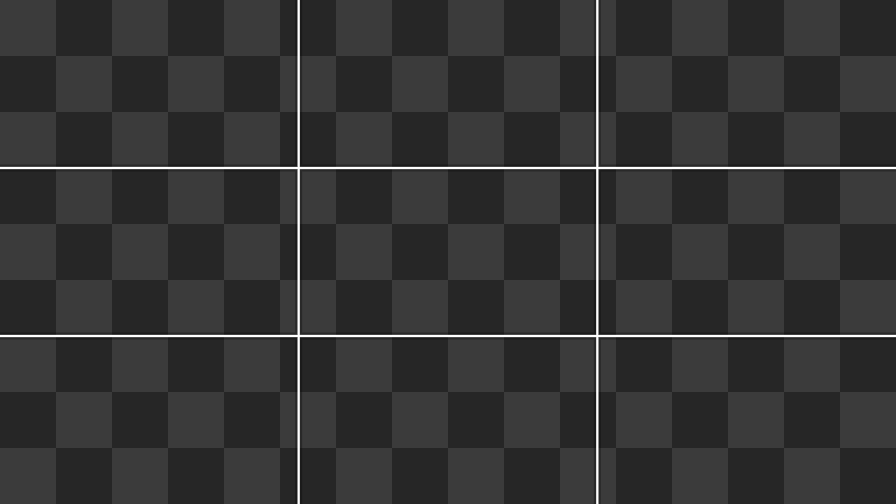
Give the GLSL for this pattern, as a WebGL 2 fragment shader.

```glsl
#version 300 es
precision highp float;
// Dark grey checkerboard, 16 by 9 squares, divided into thirds by thin white lines.

uniform vec2 u_resolution;
out vec4 outColor;

const float ROWS = 9.0;
const float THIRDS = 3.0;
const float LINE_WIDTH = 0.00463;   // in canvas heights
const float FRINGE_WIDTH = 0.0139;  // dark edging, lines included
const float FRINGE_SHADE = 0.70;

const vec3 DARK_SQUARE = vec3(0.149);
const vec3 LIGHT_SQUARE = vec3(0.231);
const vec3 LINE_COLOR = vec3(1.0);

// Square wave of period 2, positive on the first unit, with edges one pixel wide.
vec2 squareWave(vec2 p, float pixel) {
    vec2 edgeDistance = abs(mod(p - 0.5, 2.0) - 1.0) - 0.5;
    return clamp(2.0 * edgeDistance / pixel, -1.0, 1.0);
}

// 1 on light squares, 0 on dark ones; the lower left square is light.
float checker(vec2 p, float pixel) {
    vec2 wave = squareWave(p, pixel);
    return 0.5 + 0.5 * wave.x * wave.y;
}

// Distance to the nearest inner division line of the canvas.
float gridDistance(vec2 p, vec2 size, float divisions) {
    vec2 spacing = size / divisions;
    vec2 nearest = clamp(round(p / spacing), 1.0, divisions - 1.0) * spacing;
    vec2 d = abs(p - nearest);
    return min(d.x, d.y);
}

// Pixel coverage of a stroke of the given width.
float stroke(float d, float width, float pixel) {
    return clamp((0.5 * width - d) / pixel + 0.5, 0.0, 1.0);
}

void main() {
    // Height runs from 0 to 1, width from 0 to the aspect ratio.
    float pixel = 1.0 / u_resolution.y;
    vec2 p = gl_FragCoord.xy * pixel;
    vec2 size = u_resolution * pixel;

    // Squares
    vec3 color = mix(DARK_SQUARE, LIGHT_SQUARE, checker(p * ROWS, pixel * ROWS));

    // Lines with a faint dark edging
    float d = gridDistance(p, size, THIRDS);
    color *= mix(1.0, FRINGE_SHADE, stroke(d, FRINGE_WIDTH, pixel));
    color = mix(color, LINE_COLOR, stroke(d, LINE_WIDTH, pixel));

    outColor = vec4(color, 1.0);
}
```
